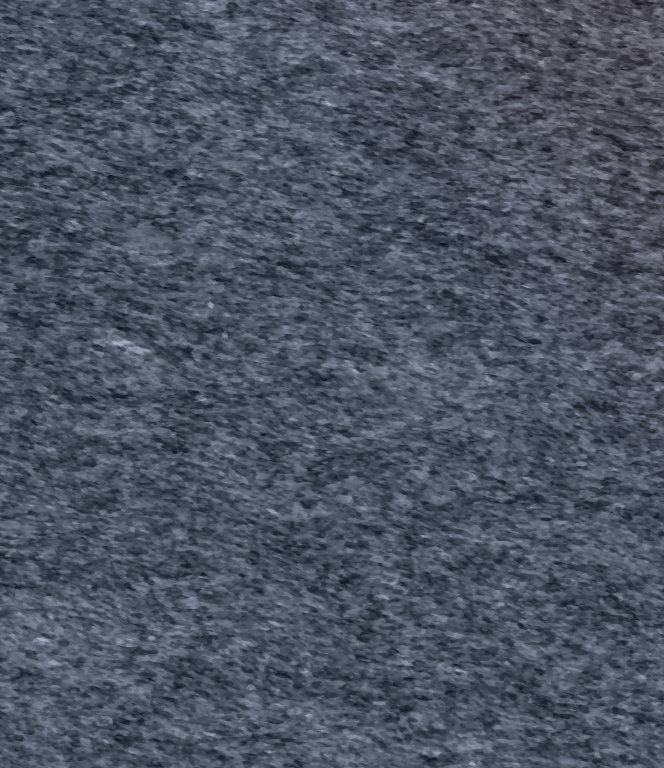
Give the GLSL for this texture, as a WebGL 1 fragment shader.

```glsl
precision highp float;
uniform vec2 u_resolution;

vec3 hash3(vec2 cell) {
  vec3 h = fract(cell.xyx * vec3(0.1031, 0.1030, 0.0973));
  h += dot(h, h.yxz + 33.33);
  return fract((h.xxy + h.yzz) * h.zyx);
}

// Soft cellular noise: each cell spreads its random tone, result about -0.5..0.5
float grains(vec2 q) {
  vec2 base = floor(q);
  float tone = 0.0, total = 0.0;
  for (int j = -1; j <= 1; j++) {
    for (int i = -1; i <= 1; i++) {
      vec2 cell = base + vec2(float(i), float(j));
      vec3 h = hash3(cell + 57.0);
      vec2 d = q - cell - h.xy;
      float weight = exp(-9.0 * dot(d, d));
      tone += weight * h.z;
      total += weight;
    }
  }
  return tone / total - 0.5;
}

// Scattered slivers with ragged outlines; size is in canvas heights
float slivers(vec2 p, vec2 grid, vec2 size, float share, float bend, float seed) {
  vec2 base = floor(p * grid);
  float cover = 0.0;
  for (int j = -1; j <= 1; j++) {
    for (int i = -1; i <= 1; i++) {
      vec2 cell = base + vec2(float(i), float(j));
      vec3 h = hash3(cell + seed);
      vec3 shape = hash3(cell + seed + 91.0);
      vec2 d = (p - (cell + h.xy) / grid) / (size * (0.5 + shape.xy));
      d.y += bend * sin(d.x * 2.5 + shape.z * 6.3);
      float ragged = 0.15 * sin(d.x * 7.0 + shape.x * 20.0) * sin(d.y * 4.0 + shape.y * 9.0);
      float body = 1.0 - smoothstep(0.45, 1.15, length(d) + ragged);
      cover = max(cover, body * step(h.z, share) * (0.4 + 0.6 * shape.z));
    }
  }
  return cover;
}

void main() {
  vec2 uv = gl_FragCoord.xy / u_resolution;
  vec2 p = gl_FragCoord.xy / u_resolution.y;

  // Grain runs gently down to the right and tightens toward the top
  vec2 q = vec2(dot(p, vec2(0.975, -0.22)), dot(p, vec2(0.22, 0.975)));
  q.y += 0.12 * p.y * p.y;
  q += 0.003 * vec2(sin(q.y * 31.0), sin(q.x * 23.0 + 2.0 * sin(q.y * 17.0)));
  q += 3.0;

  // Grain layers from powder to broad patches
  float tone = 0.322;
  tone += 0.15 * grains(q * vec2(170.0, 290.0));
  tone += 0.21 * grains(q * vec2(78.0, 185.0) + 13.0);
  tone += 0.13 * grains(q * vec2(34.0, 85.0) + 29.0);
  tone += 0.06 * grains(q * vec2(9.0, 21.0) + 41.0);
  tone += 0.008 * sin(p.x * 5.0 + 2.0 * sin(p.y * 4.0)) * sin(p.y * 7.0 + 1.0);

  // Dark pits and thin cracks
  tone -= 0.10 * slivers(q, vec2(32.0, 55.0), vec2(0.009, 0.0022), 0.28, 0.4, 7.0);
  tone -= 0.16 * slivers(q, vec2(8.0, 13.0), vec2(0.022, 0.0024), 0.13, 0.8, 19.0);

  // Pale flakes and bright specks
  float flake = slivers(q, vec2(6.0, 10.0), vec2(0.036, 0.010), 0.16, 0.25, 31.0);
  tone = mix(tone, 0.40 + 0.25 * (tone - 0.32), 0.7 * flake);
  tone += 0.15 * slivers(q, vec2(42.0, 70.0), vec2(0.0065, 0.0027), 0.22, 0.2, 43.0);
  tone += 0.24 * slivers(q, vec2(17.0, 26.0), vec2(0.008, 0.0036), 0.13, 0.2, 61.0);
  tone += 0.28 * slivers(q, vec2(3.0, 4.0), vec2(0.026, 0.0065), 0.14, 0.3, 83.0);
  tone = clamp(tone, 0.10, 0.74);

  // Slate blue, turning warmer in the upper right
  vec3 slate = vec3(0.97 * tone - 0.02, tone, 1.07 * tone + 0.037);
  float warmth = smoothstep(1.25, 2.0, uv.x + uv.y);
  slate += warmth * vec3(0.035, 0.0, -0.015);
  gl_FragColor = vec4(slate, 1.0);
}
```
